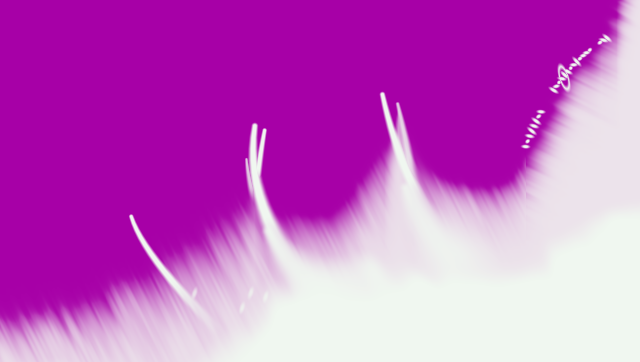
This background is drawn by a Shadertoy shader. Its source:

```glsl
// Pale fluid bank with feathered edges and thin white plumes over flat magenta.

float hash(vec2 p) {
    vec3 q = fract(vec3(p.xyx) * 0.1031);
    q += dot(q, q.yzx + 33.33);
    return fract((q.x + q.y) * q.z);
}

float noise(vec2 p) {
    vec2 i = floor(p), f = fract(p);
    f = f * f * (3.0 - 2.0 * f);
    return mix(mix(hash(i), hash(i + vec2(1, 0)), f.x),
               mix(hash(i + vec2(0, 1)), hash(i + vec2(1, 1)), f.x), f.y);
}

// Height of the bank: slope, saddle, then a bay that climbs to the right
float bankHeight(float x) {
    if (x < 0.70) return 0.11 + 0.06 * x + 0.62 * x * x;
    if (x < 1.10) return 0.405 + 0.055 * exp((0.70 - x) / 0.03)
                       + 0.135 * smoothstep(0.90, 1.05, x) + 0.17 * exp((x - 1.10) / 0.03);
    return 0.48 + 0.23 * exp((1.10 - x) / 0.055) + 0.36 * smoothstep(1.37, 1.64, x)
         + 0.15 * smoothstep(1.62, 1.73, x) + 4.0 * max(x - 1.70, 0.0);
}

vec2 bezier(vec2 a, vec2 b, vec2 c, float t) {
    return mix(mix(a, b, t), mix(b, c, t), t);
}

// Tapered curved strand; width runs from w.x to w.y, soft is the blurred share
float strand(vec2 p, vec2 a, vec2 b, vec2 c, vec2 w, float soft) {
    float best = 1e3, along = 0.0;
    vec2 from = a;
    for (int i = 1; i <= 14; i++) {
        vec2 to = bezier(a, b, c, float(i) / 14.0), seg = to - from;
        float h = clamp(dot(p - from, seg) / dot(seg, seg), 0.0, 1.0);
        float d = length(p - from - seg * h);
        if (d < best) { best = d; along = (float(i) - 1.0 + h) / 14.0; }
        from = to;
    }
    float width = mix(w.x, w.y, along);
    float blur = max(width * soft, 0.7 / iResolution.y);
    float fade = 1.0 - smoothstep(0.55, 1.0, along);
    return fade * (1.0 - smoothstep(width - blur, width + blur, best));
}

// Signed distance estimate to a tilted ellipse
float ellipse(vec2 p, vec2 radius, float angle) {
    float c = cos(angle), s = sin(angle);
    p = mat2(c, -s, s, c) * p;
    return (length(p / radius) - 1.0) * min(radius.x, radius.y);
}

void mainImage(out vec4 fragColor, in vec2 fragCoord) {
    vec2 p = fragCoord / iResolution.y;
    p.x *= 1.7655 * iResolution.y / iResolution.x;
    float px = 1.0 / iResolution.y;
    vec3 magenta = vec3(0.655, 0.0, 0.655);
    vec3 lavender = vec3(0.925, 0.89, 0.92);
    vec3 milk = vec3(0.94, 0.97, 0.94);

    // Fibres follow the local flow
    float right = smoothstep(1.35, 1.55, p.x);
    vec2 leftFlow = vec2(p.x + 0.5 * p.y, p.y - 0.5 * p.x);
    vec2 rightFlow = vec2(0.45 * p.x + 0.9 * p.y, p.x - 0.5 * p.y);
    vec2 flow = mix(leftFlow, rightFlow, step(1.45, p.x));
    float fibre = 0.6 * noise(flow * vec2(48, 5)) + 0.4 * noise(flow * vec2(125, 9) + 7.0);
    float cloud = 0.6 * noise(p * vec2(7, 11)) + 0.4 * noise(leftFlow * vec2(19, 8));

    // Depth below the bank's edge, corrected for its slope
    float slope = (bankHeight(p.x + 0.04) - bankHeight(p.x - 0.04)) / 0.08;
    float depth = bankHeight(p.x) - p.y;
    depth /= mix(1.0, sqrt(1.0 + slope * slope), exp(-6.0 * max(depth, 0.0)));
    float leftSide = 1.0 - smoothstep(0.62, 0.82, p.x);
    depth += (fibre - 0.5) * mix(0.018, 0.055, leftSide);
    float feather = mix(0.006, 0.026, leftSide);
    float soaked = 0.5 * (depth + sqrt(depth * depth + feather * feather)) - 0.03 * feather;
    if (depth < 0.0) soaked *= exp(depth / 0.03);
    float bump = (p.x - 0.65) / 0.35;
    float reach = 0.036 + 0.045 * exp(-bump * bump);
    float cover = 1.0 - exp(-soaked / reach * (0.75 + 0.5 * fibre));
    cover *= 1.0 - 0.1 * (1.0 - right) * cloud * exp(-4.0 * max(depth, 0.0));
    vec3 col = mix(magenta, lavender, cover);

    // Milky pool along the bottom
    float pool = -0.07 + 0.32 * smoothstep(0.42, 0.92, p.x) + 0.18 * smoothstep(1.38, 1.76, p.x);
    pool += 0.13 * (cloud - 0.5);
    col = mix(col, milk, 1.0 - smoothstep(pool - 0.07, pool + 0.06, p.y));

    // Broad soft plumes, then sharp strands
    float plume = 0.8 * strand(p, vec2(0.74, 0.36), vec2(0.82, 0.20), vec2(1.10, 0.12), vec2(0.012, 0.09), 0.9);
    plume = max(plume, 0.8 * strand(p, vec2(1.12, 0.48), vec2(1.18, 0.32), vec2(1.42, 0.15), vec2(0.012, 0.10), 0.9));
    col = mix(col, milk, plume);
    float white = strand(p, vec2(0.362, 0.402), vec2(0.40, 0.28), vec2(0.65, 0.04), vec2(0.005, 0.014), 0.6);
    white = max(white, strand(p, vec2(0.703, 0.652), vec2(0.67, 0.43), vec2(0.86, 0.20), vec2(0.007, 0.026), 0.6));
    white = max(white, strand(p, vec2(0.730, 0.640), vec2(0.715, 0.56), vec2(0.700, 0.43), vec2(0.005, 0.010), 0.6));
    white = max(white, 0.8 * strand(p, vec2(0.680, 0.560), vec2(0.685, 0.50), vec2(0.71, 0.42), vec2(0.003, 0.010), 0.8));
    white = max(white, strand(p, vec2(1.055, 0.739), vec2(1.10, 0.53), vec2(1.21, 0.36), vec2(0.006, 0.018), 0.6));
    white = max(white, 0.8 * strand(p, vec2(1.097, 0.713), vec2(1.125, 0.60), vec2(1.15, 0.43), vec2(0.004, 0.014), 0.8));
    col = mix(col, milk, white);

    // Chain of small cells beside the right rim, with one hollow cell
    float cells = 1e3;
    for (int i = 0; i < 30; i++) {
        float t = float(i) / 29.0, r = hash(vec2(float(i), 4.0));
        if ((t > 0.27 && t < 0.40) || (t > 0.85 && t < 0.93)) continue;
        vec2 at = bezier(vec2(1.45, 0.595), vec2(1.53, 0.81), vec2(1.675, 0.895), t);
        cells = min(cells, ellipse(p - at, vec2(0.005 + 0.009 * r, 0.0045), mix(0.9, -0.9, r)));
    }
    float hollow = ellipse(p - vec2(1.556, 0.785), vec2(0.011, 0.032), 0.3);
    col = mix(col, magenta, 1.0 - smoothstep(-px, px, hollow));
    cells = min(cells, abs(hollow) - 0.002);
    col = mix(col, milk, 1.0 - smoothstep(-px, px, cells));

    // Stray flecks in the lower left
    for (int i = 0; i < 4; i++) {
        float k = float(i);
        vec2 at = vec2(0.50 + 0.24 * hash(vec2(k, 1.0)), 0.03 + 0.17 * hash(vec2(k, 2.0)));
        float fleck = ellipse(p - at, vec2(0.004, 0.010), -0.3);
        col = mix(col, milk, 0.7 * (1.0 - smoothstep(-px, 2.0 * px, fleck)));
    }
    fragColor = vec4(col, 1.0);
}
```
